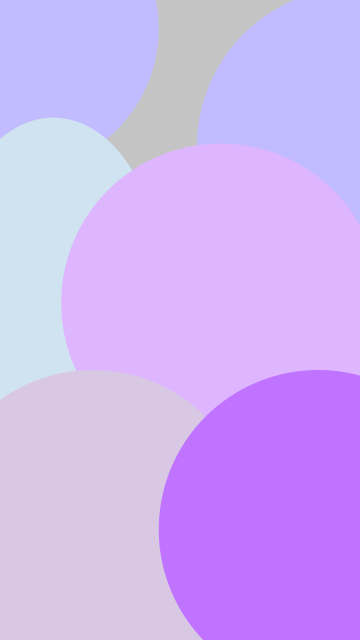
Reproduce this background procedurally as a Shadertoy shader.

```glsl
// Overlapping flat pastel discs on a grey ground.
// Each disc is an ellipse distance with a one-pixel soft edge,
// painted from back to front in units of the canvas width.

// Approximate signed distance to an axis-aligned ellipse
float ellipseDistance(vec2 offset, vec2 radii) {
    float scaled = length(offset / radii);
    float slope = length(offset / (radii * radii));
    return scaled * (scaled - 1.0) / max(slope, 1e-4);
}

// Lays one flat ellipse over the colour so far
void paintDisc(inout vec3 color, vec2 p, vec2 center, vec2 radii, vec3 tint) {
    float pixel = 1.0 / iResolution.x;
    float d = ellipseDistance(p - center, radii);
    color = mix(color, tint, clamp(0.5 - d / pixel, 0.0, 1.0));
}

void mainImage(out vec4 fragColor, in vec2 fragCoord) {
    // Width spans 0 to 1; height keeps a 16:9 portrait span
    vec2 p = fragCoord / iResolution.xy * vec2(1.0, 16.0 / 9.0);

    vec3 periwinkle = vec3(0.753, 0.737, 1.0);
    vec2 round443 = vec2(0.443);
    vec3 color = vec3(0.769);

    // Upper pair
    paintDisc(color, p, vec2(0.045, 1.698), vec2(0.396), periwinkle);
    paintDisc(color, p, vec2(0.990, 1.370), round443, periwinkle);

    // Tall pale blue ellipse, then the large pink disc
    paintDisc(color, p, vec2(0.148, 1.008), vec2(0.295, 0.443), vec3(0.816, 0.890, 0.941));
    paintDisc(color, p, vec2(0.613, 0.936), round443, vec3(0.871, 0.710, 1.0));

    // Lower pair
    paintDisc(color, p, vec2(0.258, 0.307), round443, vec3(0.847, 0.784, 0.894));
    paintDisc(color, p, vec2(0.884, 0.307), round443, vec3(0.753, 0.451, 1.0));

    fragColor = vec4(color, 1.0);
}
```
